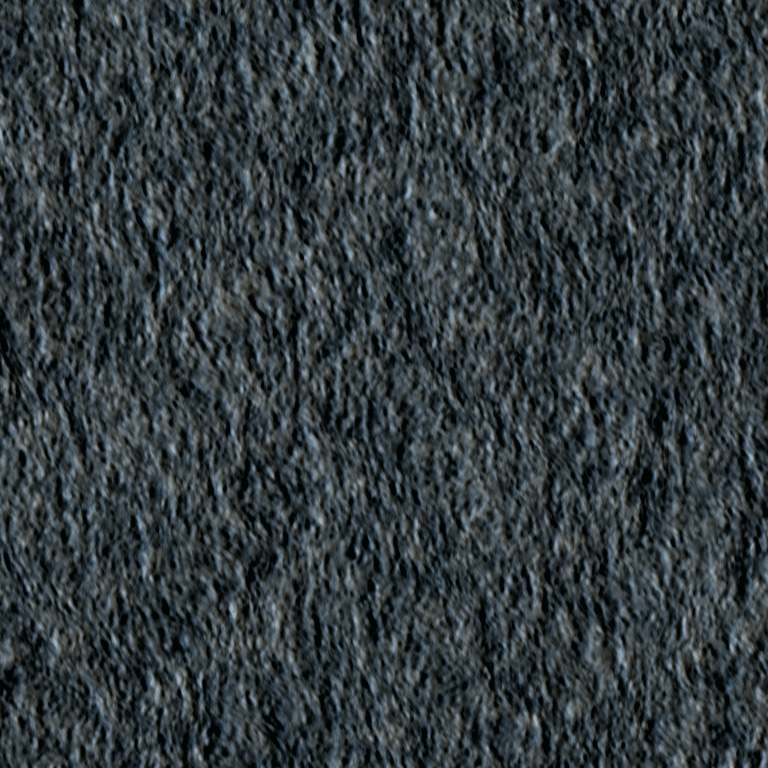
Give the GLSL for this texture, as a Shadertoy shader.

```glsl
const vec3 SHADOW = vec3(0.03, 0.05, 0.05);
const vec3 HIGHLIGHT = vec3(0.42, 0.47, 0.50);
const vec3 WARM_FRINGE = vec3(0.011, 0.001, -0.011);

vec3 hash3(vec2 cell) {
    vec3 h = fract(vec3(cell.xyx) * vec3(0.1031, 0.1030, 0.0973));
    h += dot(h, h.yxz + 33.33);
    return fract((h.xxy + h.yzz) * h.zyx);
}

// Cellular bumps of random sign: x = height, y = sideways slope, both unit variance
vec2 bumps(vec2 p, float seed) {
    vec2 cell = floor(p);
    vec2 relief = vec2(0.0);
    for (int j = -1; j <= 1; j++) {
        for (int i = -1; i <= 1; i++) {
            vec2 neighbour = cell + vec2(i, j);
            vec3 rnd = hash3(neighbour + seed);
            vec2 d = p - neighbour - rnd.xy;
            float falloff = max(1.0 - dot(d, d), 0.0);
            float weight = 2.0 * rnd.z - 1.0;
            relief += weight * vec2(falloff * falloff, -4.0 * d.x * falloff);
        }
    }
    return relief / vec2(0.457, 0.835);
}

// Layered sines gently bend the upright fibres, with a slight overall lean
vec2 bendFibres(vec2 p, float lean) {
    float bend = 0.0040 * sin(p.y * 23.0 + 3.0 * sin(p.x * 11.0))
               + 0.0012 * sin(p.y * 71.0 + p.x * 47.0)
               + 0.0004 * sin(p.y * 173.0 - p.x * 119.0);
    return vec2(p.x + lean * p.y + bend, p.y);
}

void mainImage(out vec4 fragColor, in vec2 fragCoord) {
    vec2 uv = fragCoord / iResolution.y;
    vec2 fibre = bendFibres(uv, 0.06);

    // Relief from the finest grit up to broad patches
    vec2 grit = bumps(bendFibres(uv, 0.16) * vec2(186.0, 158.0), 211.0);
    vec2 grain = bumps(bendFibres(uv, 0.12) * vec2(132.0, 82.0), 11.0);
    vec2 ridges = bumps(fibre * vec2(78.0, 30.0), 47.0);
    vec2 streaks = bumps(fibre * vec2(40.0, 13.0), 83.0);
    vec2 patches = bumps(uv * vec2(9.0, 7.0), 139.0);

    // Side lighting with darker hollows
    float light = dot(grit, vec2(0.24, 0.42))
                + dot(grain, vec2(0.34, 0.52))
                + dot(ridges, vec2(0.24, 0.40))
                + dot(streaks, vec2(0.15, 0.12))
                + 0.07 * patches.x;
    float tone = clamp(0.425 + 0.318 * light, -0.08, 1.5);
    vec3 color = mix(SHADOW, HIGHLIGHT, tone);

    // Cool and warm fringes on opposite sides of the ridges
    float fringe = 0.7 * (grain.x - grain.y) + 0.6 * (ridges.x - ridges.y);
    color += WARM_FRINGE * fringe * smoothstep(-0.08, 0.4, tone);

    fragColor = vec4(clamp(color, 0.0, 1.0), 1.0);
}
```
